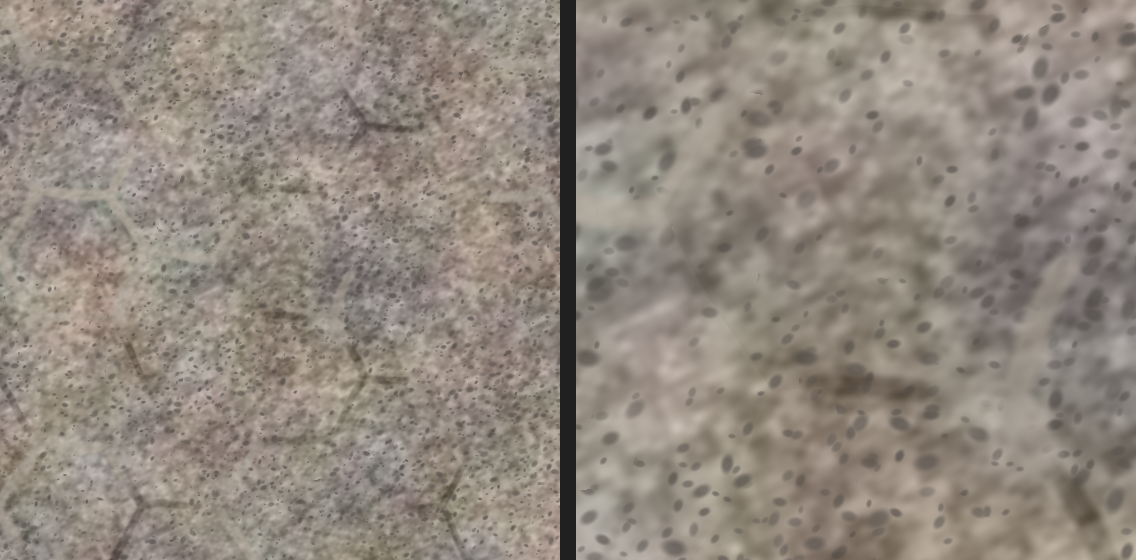
Left, the full canvas; right, a detail of the centre.
A three.js fragment shader for this texture:

```glsl
// Worn speckled granite paving with faint, partly filled hexagonal joints.
varying vec2 vUv;

const vec3 STONE = vec3(0.598, 0.561, 0.522);
const vec3 SPECK = vec3(0.315, 0.295, 0.280);
const vec3 MORTAR = vec3(0.675, 0.640, 0.595);
const vec3 WARM_SHIFT = vec3(0.030, 0.002, -0.030);
const vec3 PINK_SHIFT = vec3(0.012, -0.016, 0.010);
const vec2 HEX_ANCHOR = vec2(0.716, 0.883);
const float HEX_HEIGHT = 0.226;

float hash(vec2 p) {
  vec3 q = fract(vec3(p.xyx) * 0.1031);
  q += dot(q, q.yzx + 33.33);
  return fract((q.x + q.y) * q.z);
}

float noise(vec2 p) {
  vec2 cell = floor(p);
  vec2 f = fract(p);
  f = f * f * (3.0 - 2.0 * f);
  float low = mix(hash(cell), hash(cell + vec2(1.0, 0.0)), f.x);
  float high = mix(hash(cell + vec2(0.0, 1.0)), hash(cell + vec2(1.0)), f.x);
  return mix(low, high, f.y);
}

float fbm(vec2 p) {
  return 0.6 * noise(p) + 0.4 * noise(p * 1.93 + 17.3);
}

vec2 rotate(vec2 p, float angle) {
  float c = cos(angle);
  float s = sin(angle);
  return vec2(c * p.x + s * p.y, c * p.y - s * p.x);
}

// Flat-topped hexagons of height 1: edge distance in x, cell index in yz.
vec3 hexGrid(vec2 p) {
  vec2 period = vec2(1.7320508, 1.0);
  vec2 a = mod(p, period) - 0.5 * period;
  vec2 b = mod(p - 0.5 * period, period) - 0.5 * period;
  vec2 local = dot(a, a) < dot(b, b) ? a : b;
  vec2 index = floor((p - local) / period * 2.0 + 0.5);
  vec2 q = abs(local);
  return vec3(0.5 - max(q.y, dot(q, vec2(0.8660254, 0.5))), index);
}

// Soft irregular grains on a jittered grid; density is the share of filled cells.
float speckLayer(vec2 p, float density, float seed) {
  vec2 base = floor(p);
  float cover = 0.0;
  for (int y = -1; y <= 1; y++) {
    for (int x = -1; x <= 1; x++) {
      vec2 id = base + vec2(float(x), float(y));
      vec2 key = id + seed;
      vec2 center = id + vec2(hash(key + 3.1), hash(key + 47.7));
      vec2 d = rotate(p - center, 0.5 + 1.8 * (hash(key + 71.3) - 0.5));
      float size = mix(0.15, 0.34, pow(hash(key + 29.9), 1.5));
      float dist = length(d * vec2(0.8, 1.25)) / size;
      float strength = mix(0.55, 1.0, hash(key + 91.0));
      float present = step(hash(key + 11.5), density);
      cover = max(cover, present * strength * smoothstep(1.35, 0.45, dist));
    }
  }
  return cover;
}

// Band centred on a joint, with softened sides.
float jointBand(float dist, float halfWidth) {
  return 1.0 - smoothstep(halfWidth * 0.5, halfWidth * 1.4, dist);
}

void main() {
  vec2 uv = vUv;
  vec2 wobble = vec2(noise(uv * 14.0 + 5.0), noise(uv * 14.0 + 63.0)) - 0.5;
  vec2 hexPoint = (uv - HEX_ANCHOR + 0.02 * wobble) / HEX_HEIGHT;
  vec3 hex = hexGrid(hexPoint + vec2(0.8660254, 0.5));
  float cellTone = hash(hex.yz + 40.0) - 0.5;

  // Stone body: broad stains, mottling and fine slanted grain.
  vec2 grainPoint = rotate(uv, 0.45) * vec2(0.85, 1.1);
  float tone = 0.09 * (noise(uv * 8.0 + 21.0) - 0.5);
  tone += 0.10 * (noise(uv * 24.0 + 8.0) - 0.5);
  tone += 0.32 * (fbm(grainPoint * 82.0 + 130.0) - 0.5);
  tone += 0.03 * cellTone;
  vec3 color = STONE + tone;
  color += WARM_SHIFT * (2.0 * fbm(uv * 6.0 + 90.0) - 1.0);
  color += PINK_SHIFT * (2.0 * fbm(uv * 11.0 + 150.0) - 1.0);

  // Joints: short mortar runs, dark gaps and long worn-away stretches.
  float fill = noise(uv * 6.5 + 33.0);
  float gap = noise(uv * 7.5 + 210.0);
  float mortar = jointBand(hex.x, 0.042) * smoothstep(0.58, 0.72, fill);
  float crack = jointBand(hex.x, 0.034) * smoothstep(0.40, 0.72, gap);
  crack *= 1.0 - smoothstep(0.5, 0.65, fill);
  color -= 0.13 * crack;
  color = mix(color, MORTAR + 0.35 * tone, 0.8 * mortar);

  // Dark minerals gather in loose clusters and near the joints.
  float cluster = smoothstep(0.25, 0.78, fbm(uv * 7.0 + 310.0));
  cluster = clamp(cluster + 0.12 * cellTone + 0.2 * crack, 0.0, 1.0);
  float coarse = speckLayer(uv * 52.0, mix(0.10, 0.62, cluster), 19.0);
  float fine = speckLayer(uv * 84.0, mix(0.08, 0.45, cluster), 157.0);
  float specks = max(coarse, 0.75 * fine) * (1.0 - 0.8 * mortar);
  color -= vec3(0.030, 0.026, 0.018) * (cluster - 0.4);
  color = mix(color, SPECK, 0.72 * specks);

  gl_FragColor = vec4(clamp(color, 0.0, 1.0), 1.0);
}
```
